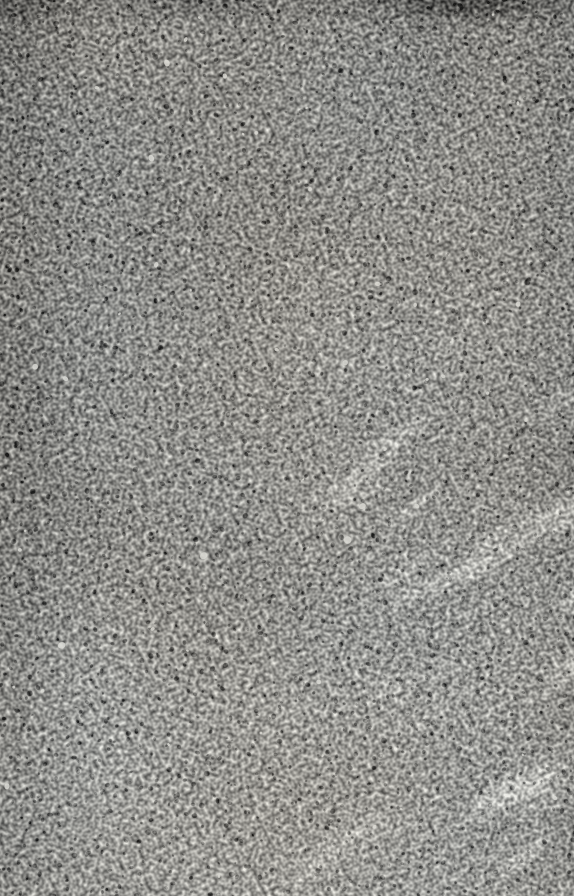
A Shadertoy shader for this texture:

```glsl
// Fine-grained grey stone slab: two layers of gradient noise form the grain,
// scattered dark pits and rare pale chips sit on top, and slow shading with
// slanted worn streaks varies the tone across the slab.

#define BASE_TONE 0.572
#define GRAIN_FREQ 232.0
#define GRAIN_CONTRAST 0.40
#define COARSE_CONTRAST 0.24
#define PIT_FREQ 112.0
#define PIT_SHARE 0.32
#define PIT_DEPTH 0.23
#define CHIP_FREQ 25.0
#define CHIP_SHARE 0.16
#define STREAK_GAIN 0.17
#define STREAK_ANGLE 0.55
#define STONE_TINT vec3(1.003, 1.0, 0.972)

vec3 hash3(vec2 cell) {
    vec3 h = fract(cell.xyx * vec3(0.1031, 0.1030, 0.0973));
    h += dot(h, h.yxz + 33.33);
    return fract((h.xxy + h.yzz) * h.zyx);
}

vec2 rotate(vec2 p, float angle) {
    float c = cos(angle), s = sin(angle);
    return vec2(c * p.x + s * p.y, c * p.y - s * p.x);
}

float cornerSlope(vec2 cell, vec2 offset) {
    float angle = 6.2832 * hash3(cell + 517.0).x;
    return dot(vec2(cos(angle), sin(angle)), offset);
}

float gradientNoise(vec2 p) {
    vec2 i = floor(p), f = fract(p);
    vec2 w = f * f * f * (f * (f * 6.0 - 15.0) + 10.0);
    vec2 e = vec2(1.0, 0.0);
    float low = mix(cornerSlope(i, f), cornerSlope(i + e, f - e), w.x);
    float high = mix(cornerSlope(i + e.yx, f - e.yx), cornerSlope(i + e.xx, f - e.xx), w.x);
    return mix(low, high, w.y);
}

// Coverage of irregular round spots, one candidate per grid cell.
float spots(vec2 p, float freq, float share, vec2 radii, float pixel) {
    vec2 q = p * freq, home = floor(q);
    float blur = 0.75 * pixel * freq, cover = 0.0;
    for (int y = -1; y <= 1; y++)
    for (int x = -1; x <= 1; x++) {
        vec2 cell = home + vec2(x, y);
        vec3 h = hash3(cell + 71.0);
        vec3 shape = hash3(cell + 193.0);
        vec2 d = rotate(q - cell - h.xy, 6.2832 * shape.x);
        d.y *= mix(1.0, 1.5, shape.y);
        float radius = mix(radii.x, radii.y, shape.z * shape.z);
        float spot = 1.0 - smoothstep(radius - blur, radius + blur, length(d));
        cover = max(cover, spot * step(h.z, share));
    }
    return cover;
}

// Slow light and dark areas, edge shadows and pale slanted wear.
float slabShading(vec2 p, vec2 uv) {
    float cloud = gradientNoise(p * 3.1 + 4.3) + 0.5 * gradientNoise(p * 8.0 + 9.7);
    float shade = 0.085 * (0.5 - uv.y) + 0.045 * cloud;
    shade -= 0.065 * (1.0 - smoothstep(0.0, 0.2, uv.x));
    shade -= 0.03 * smoothstep(0.85, 1.0, uv.x);

    float smudge = 0.5 + gradientNoise(vec2(p.x * 6.0, 2.6));
    shade -= 0.22 * smudge * smoothstep(0.965, 1.0, uv.y);

    vec2 along = rotate(p, STREAK_ANGLE) * vec2(5.0, 19.0);
    float streak = gradientNoise(along + 2.7) + 0.5 * gradientNoise(along * 2.3);
    float worn = smoothstep(0.35, 0.8, uv.x) * (1.0 - smoothstep(0.4, 0.75, uv.y));
    return shade + STREAK_GAIN * worn * smoothstep(0.08, 0.65, streak);
}

void mainImage(out vec4 fragColor, in vec2 fragCoord) {
    vec2 uv = fragCoord / iResolution.xy;
    vec2 p = fragCoord / iResolution.y;
    float pixel = 1.0 / iResolution.y;

    // Grain, turned so its lattice does not line up with the canvas.
    float fine = gradientNoise(rotate(p, 0.47) * GRAIN_FREQ + 40.0);
    float coarse = gradientNoise(rotate(p, 1.13) * GRAIN_FREQ * 0.62 + 90.0);
    float tone = BASE_TONE + slabShading(p, uv);
    tone += GRAIN_CONTRAST * fine + COARSE_CONTRAST * coarse;

    // Dark pits and pale mineral chips.
    float pits = spots(p, PIT_FREQ, PIT_SHARE, vec2(0.16, 0.36), pixel);
    tone -= PIT_DEPTH * pits;
    float chips = spots(p + 3.0, CHIP_FREQ, CHIP_SHARE, vec2(0.035, 0.11), pixel);
    tone = mix(tone, 0.86, 0.85 * chips);

    // Faint cool and warm drift in an otherwise neutral grey.
    float drift = 0.012 * gradientNoise(p * 5.0 + 30.0);
    vec3 stone = clamp(tone, 0.1, 0.93) * STONE_TINT;
    fragColor = vec4(stone + vec3(-drift, 0.0, drift), 1.0);
}
```
